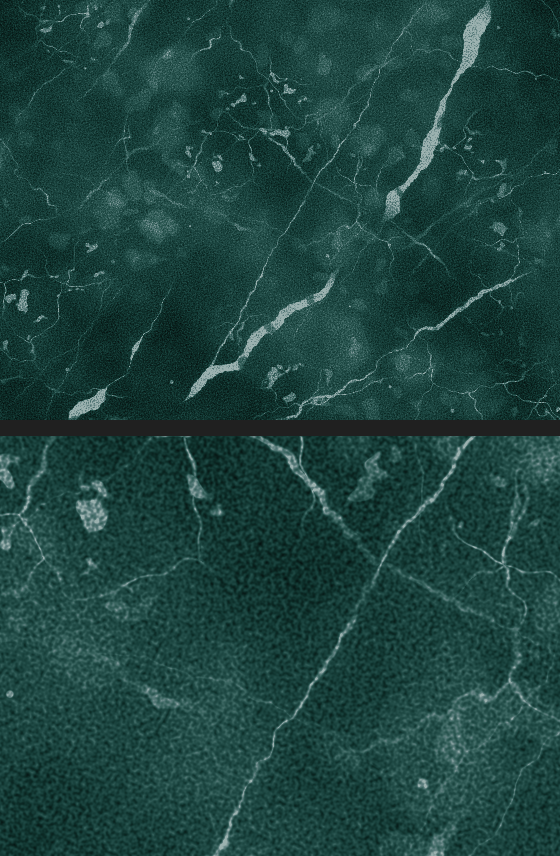
Top: the whole. Bottom: its middle third, enlarged.
This texture is drawn by a Shadertoy shader. Its source:

```glsl
// Dark green marble with pale diagonal veins, hairline cracks, cloudy patches and fine grain.
const float SOFT = 0.0014;   // edge softness, in canvas heights

vec2 hash2(vec2 cell) {
    vec3 q = fract(cell.xyx * vec3(0.1031, 0.1030, 0.0973));
    q += dot(q, q.yzx + 33.33);
    return fract((q.xx + q.yz) * q.zy);
}
vec2 rotate(vec2 p, float angle) {
    float c = cos(angle), s = sin(angle);
    return vec2(c * p.x - s * p.y, s * p.x + c * p.y);
}
float cornerSlope(vec2 cell, vec2 corner, vec2 f) {
    float angle = 6.2832 * hash2(cell + corner).x;
    return dot(vec2(cos(angle), sin(angle)), f - corner);
}
float perlin(vec2 p) {
    vec2 cell = floor(p), f = fract(p);
    vec2 u = f * f * f * (f * (f * 6.0 - 15.0) + 10.0);
    float low = mix(cornerSlope(cell, vec2(0, 0), f), cornerSlope(cell, vec2(1, 0), f), u.x);
    float high = mix(cornerSlope(cell, vec2(0, 1), f), cornerSlope(cell, vec2(1, 1), f), u.x);
    return mix(low, high, u.y);
}
float fbm(vec2 p) {
    float sum = 0.0, gain = 1.0;
    for (int i = 0; i < 5; i++, gain *= 0.6) {
        sum += gain * perlin(p);
        p = rotate(p, 0.6) * 2.1 + 13.7;
    }
    return sum;
}
// Scattered round spots, one candidate per unit cell
float spots(vec2 p, float amount, float size, float blur) {
    float cover = 0.0;
    for (int i = 0; i < 9; i++) {
        vec2 cell = floor(p) + vec2(i % 3 - 1, i / 3 - 1);
        vec2 trait = hash2(cell + 71.0);
        float radius = size * (0.4 + 0.6 * trait.x);
        float d = length(p - cell - hash2(cell));
        float spot = 1.0 - smoothstep(radius * (1.0 - blur), radius, d);
        cover = max(cover, spot * step(trait.y, amount));
    }
    return cover;
}
// Angular crack network of even width along the borders of random cells
float cracks(vec2 p, float scale, float width) {
    vec2 nearest = vec2(8.0), second = vec2(9.0);
    p *= scale;
    for (int i = 0; i < 9; i++) {
        vec2 cell = floor(p) + vec2(i % 3 - 1, i / 3 - 1);
        vec2 toSeed = cell + hash2(cell + 19.0) - p;
        if (length(toSeed) < length(nearest)) { second = nearest; nearest = toSeed; }
        else if (length(toSeed) < length(second)) second = toSeed;
    }
    float border = dot(0.5 * (nearest + second), normalize(second - nearest));
    return 1.0 - smoothstep(0.0, width, border / scale);
}
// One tapering vein that wanders about a line, swells irregularly and has a faint halo
float vein(vec2 p, vec2 middle, float angle, float reach, float swell, float wander, float seed) {
    vec2 q = rotate(p - middle, -angle);
    float bend = 0.07 * perlin(vec2(q.x * 4.0, seed)) + 0.03 * perlin(vec2(q.x * 14.0, seed + 7.0));
    bend = bend * wander + 0.006 * perlin(p * 45.0) + 0.003 * perlin(p * 110.0);
    float taper = 1.0 - smoothstep(0.7, 1.0, abs(q.x) / reach);
    float bulge = clamp(0.45 + 1.9 * perlin(vec2(q.x * 7.0, seed + 3.0)), 0.0, 1.2);
    float d = abs(q.y - bend) - taper * (0.0008 + swell * bulge);
    float gaps = mix(0.4, 1.0, smoothstep(-0.4, -0.25, perlin(p * 19.0 + seed)));
    float halo = 0.13 * exp(-90.0 * max(d, 0.0));
    return taper * mix(halo, 1.0, gaps * (1.0 - smoothstep(-SOFT, SOFT, d)));
}
vec3 marbleColor(float tone) {
    vec3 ramp[6] = vec3[6](
        vec3(0.05, 0.18, 0.16), vec3(0.09, 0.25, 0.23), vec3(0.14, 0.31, 0.29),
        vec3(0.23, 0.40, 0.38), vec3(0.37, 0.50, 0.50), vec3(0.61, 0.70, 0.69));
    vec3 color = ramp[0] * (1.0 + 0.35 * clamp(tone, -2.0, 0.0));
    for (int i = 1; i < 6; i++)
        color = mix(color, ramp[i], clamp(tone - float(i) + 1.0, 0.0, 1.0));
    return color;
}
void mainImage(out vec4 fragColor, in vec2 fragCoord) {
    vec2 p = fragCoord / iResolution.y;
    vec2 size = vec2(iResolution.x / iResolution.y, 1.0);
    vec2 warped = p + vec2(perlin(p * 9.0), perlin(p * 9.0 + 40.0)) * 0.035
        + vec2(perlin(p * 38.0), perlin(p * 38.0 + 80.0)) * 0.015;
    // Cloudy ground with ragged patches and dark corners
    float haze = smoothstep(-0.2, 0.35, perlin(p * 2.6 + 5.3) + 0.35 * (p.y - 0.5));
    float patches = 0.8 * spots(warped * 7.0, 0.45, 0.55, 0.5) + 0.8 * spots(warped * 17.0, 0.4, 0.5, 0.35);
    vec2 offset = fragCoord / iResolution.xy - 0.5;
    float tone = 0.85 + 1.5 * fbm(p * 2.6 + 2.0) + (0.25 + 1.1 * haze) * patches + 0.5 * haze;
    tone -= 2.2 * dot(offset, offset);
    // Broken crack networks and pale flakes
    float wear = clamp(0.8 + 1.3 * perlin(p * 11.0), 0.25, 1.2);
    float cluster = smoothstep(0.03, 0.3, perlin(p * 3.3 + 21.4));
    float network = cracks(warped, 2.3, 0.0028) * smoothstep(-0.2, 0.2, perlin(p * 4.0 + 9.2));
    float crackle = cracks(warped, 9.0, 0.0028) * cluster;
    float flakes = smoothstep(0.3, 0.4, perlin(warped * 30.0) + 0.25 * perlin(p * 90.0)) * cluster;
    float pale = max(wear * max(0.8 * network, 0.75 * crackle), 0.75 * flakes);
    // Hairlines, mostly rising to the right, some with short swellings
    for (int i = 0; i < 20; i++) {
        float id = float(i);
        vec2 trait = hash2(vec2(id, 8.0));
        float angle = i % 4 == 0 ? -0.2 - 0.5 * trait.x : 0.6 + 0.55 * trait.x;
        float swell = i % 3 == 1 ? 0.003 : 0.0;
        float line = vein(p, hash2(vec2(id, 3.0)) * size, angle, 0.15 + 0.3 * trait.y, swell, 0.7, id + 0.5);
        pale = max(pale, (0.4 + 0.4 * trait.x) * wear * line);
    }
    // Main veins
    pale = max(pale, 0.85 * vein(p, vec2(0.55, 0.53) * size, 1.04, 0.64, 0.0012, 0.35, 31.5));
    pale = max(pale, vein(p, vec2(0.78, 0.74) * size, 1.1, 0.33, 0.017, 0.9, 42.5));
    pale = max(pale, vein(p, vec2(0.46, 0.20) * size, 0.7, 0.28, 0.009, 0.9, 53.5));
    pale = max(pale, vein(p, vec2(0.22, 0.12) * size, 1.0, 0.27, 0.036, 0.9, 64.5));
    pale = max(pale, 0.9 * vein(p, vec2(0.70, 0.15) * size, 0.6, 0.45, 0.004, 1.0, 75.5));
    // Small specks, then grain
    pale = max(pale, 0.75 * spots(p * 14.0, 0.08, 0.09, 0.4));
    tone = mix(tone, 5.0 + 0.8 * perlin(p * 30.0), min(pale, 1.0));
    float grain = perlin(rotate(p, 0.5) * 350.0) + perlin(rotate(p, 1.2) * 250.0);
    fragColor = vec4(marbleColor(tone + 1.9 * grain), 1.0);
}
```
